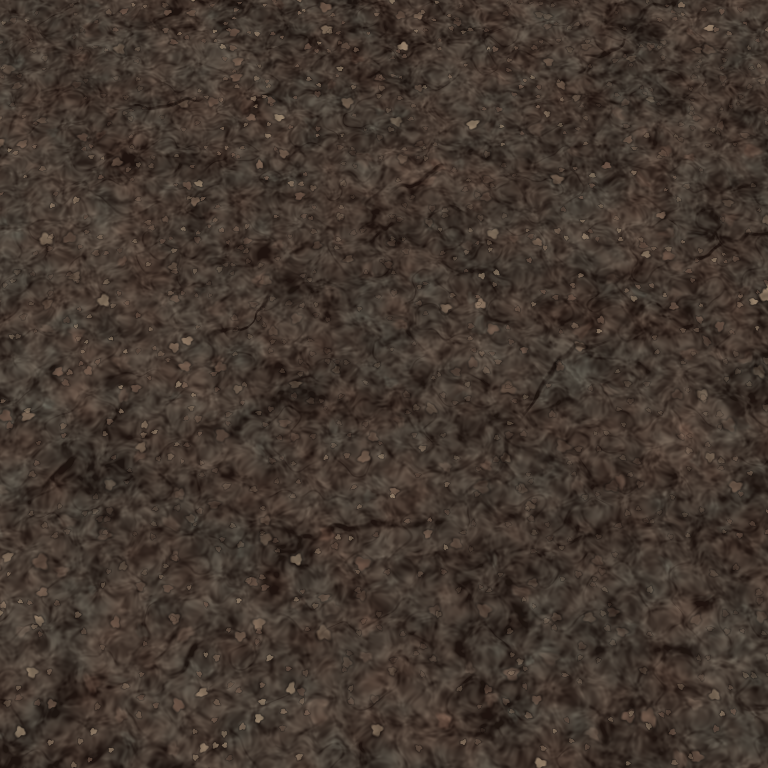
Give the GLSL for this texture, as a three.js fragment shader.

```glsl
// Dark, dry soil seen at a slant: layered warped noise makes the crumbly ground,
// scattered irregular cells add dull clods and pale grit, and a loop of bent,
// tapering strokes cuts the cracks. Features grow toward the bottom edge.
varying vec2 vUv;

float hash(vec2 p) {
  vec3 q = fract(p.xyx * vec3(0.1031, 0.1030, 0.0973));
  q += dot(q, q.yzx + 33.33);
  return fract((q.x + q.y) * q.z);
}

vec2 hash2(vec2 p) {
  return vec2(hash(p), hash(p + 47.3));
}

mat2 rotation(float a) {
  return mat2(cos(a), sin(a), -sin(a), cos(a));
}

// Value noise from 0 to 1
float noise(vec2 p) {
  vec2 i = floor(p), f = fract(p);
  f = f * f * (3.0 - 2.0 * f);
  return mix(mix(hash(i), hash(i + vec2(1.0, 0.0)), f.x),
             mix(hash(i + vec2(0.0, 1.0)), hash(i + vec2(1.0, 1.0)), f.x), f.y);
}

// Noise centred on zero, turned so that its layers do not line up
float grain(vec2 p, float frequency) {
  return noise(rotation(frequency) * p * frequency + frequency) - 0.5;
}

// Scattered stones: x = coverage, y = dark rim, z = random tone
vec3 stones(vec2 p, float density, float softness) {
  vec2 cell = floor(p);
  vec3 result = vec3(0.0);
  for (int y = -1; y <= 1; y++) {
    for (int x = -1; x <= 1; x++) {
      vec2 id = cell + vec2(float(x), float(y));
      vec2 shape = hash2(id + 91.7);
      float present = step(hash(id + 13.1), density);
      vec2 d = rotation(shape.x * 6.28) * (p - id - 0.15 - 0.7 * hash2(id));
      d.x *= 0.7 + 0.5 * shape.y;
      float angle = atan(d.y, d.x);
      float radius = mix(0.14, 0.30, shape.y * shape.x)
        * (1.0 + 0.16 * sin(angle * 3.0 + shape.x * 20.0) + 0.10 * sin(angle * 5.0 + shape.y * 30.0));
      float r = length(d) / radius;
      float cover = present * (1.0 - smoothstep(1.0 - softness, 1.0 + softness, r));
      float rim = present * (1.0 - smoothstep(1.0, 1.7, r));
      if (cover > result.x) result.z = hash(id + 5.9);
      result.xy = max(result.xy, vec2(cover, rim));
    }
  }
  return result;
}

// Broken strokes, mostly rising to the right, more tangled near the bottom
float cracks(vec2 uv) {
  vec2 wobble = vec2(grain(uv, 17.0), grain(uv + 3.0, 19.0)) * 0.035
              + vec2(grain(uv, 61.0), grain(uv + 3.0, 67.0)) * 0.013;
  float dark = 0.0;
  for (int i = 0; i < 11; i++) {
    float n = float(i);
    vec2 h = hash2(vec2(n, 7.0));
    vec2 center = vec2(fract(n * 0.618 + 0.62), (n + 0.5) / 11.0);
    float near = 1.0 - center.y;
    float tilt = 0.38 + (h.x - 0.5) * mix(0.4, 2.6, near * near);
    vec2 q = (uv - center + wobble) * rotation(tilt);
    float along = abs(q.x) / mix(0.05, 0.12, h.y);
    float width = mix(0.0025, 0.0075, near * near) * (0.5 + 1.1 * noise(uv * 34.0 + n));
    float across = abs(q.y + (h.y - 0.5) * 5.0 * q.x * q.x) / width;
    float stroke = (1.0 - smoothstep(0.3, 1.5, across)) * (1.0 - smoothstep(0.6, 1.1, along));
    dark = max(dark, stroke * smoothstep(0.2, 0.5, noise(uv * 27.0 + n * 9.0)));
  }
  return dark;
}

void main() {
  // Mild perspective and a crumbling warp
  vec2 p = vec2(vUv.x - 0.5, vUv.y) / (1.1 - 0.25 * vUv.y) + 4.0;
  float near = 1.0 - vUv.y;
  vec2 warp = vec2(grain(p, 43.0), grain(p + 8.0, 47.0));
  vec2 soil = p + 0.012 * warp;

  // Ground tone, from coarse patches down to fine grains
  float tone = 0.42 + 0.14 * grain(p, 7.0) + 0.26 * grain(soil, 29.0)
    + 0.36 * grain(soil, 73.0) + 0.44 * grain(soil, 139.0) + 0.30 * grain(soil, 233.0);
  tone -= 0.16 * (1.0 - smoothstep(0.0, 0.10, abs(grain(soil, 37.0))));
  float hollow = 0.55 * noise(p * 8.0) + 0.45 * noise(soil * 41.0);
  tone -= 0.30 * smoothstep(0.62, 0.82, hollow);

  // Dull clods, strongest in the foreground
  vec3 clod = stones(soil * 21.0, 0.45, 0.3);
  tone += (clod.x * (0.06 + 0.20 * clod.z) - 0.10 * (clod.y - clod.x)) * mix(0.35, 1.0, near);

  float crack = cracks(vUv);
  tone -= 0.42 * crack;

  // Earth colours with a slight drift between olive and reddish brown
  vec3 color = mix(vec3(0.15, 0.11, 0.09), vec3(0.44, 0.39, 0.34), clamp(tone, -0.12, 1.1));
  float redness = grain(p, 23.0) + 0.5 * grain(p, 59.0) + clod.x * (clod.z - 0.4);
  color *= 1.0 + redness * vec3(0.09, -0.02, -0.05);

  // Pale grit in two sizes, gathered in loose clusters
  float cluster = smoothstep(0.25, 0.65, noise(p * 6.0 + 20.0));
  for (int i = 0; i < 2; i++) {
    float k = float(i);
    vec3 grit = stones((p + 0.003 * warp) * (29.0 + 27.0 * k) + k * 31.0, 0.20 + 0.04 * k, 0.25);
    vec3 pale = mix(vec3(0.40, 0.31, 0.26), vec3(0.64, 0.56, 0.46), grit.z * grit.z);
    pale *= 0.95 + 0.35 * grain(soil, 113.0);
    color *= 1.0 - 0.22 * (grit.y - grit.x);
    color = mix(color, pale, grit.x * mix(0.3, 0.88, cluster) * (1.0 - 0.25 * k) * (1.0 - 0.8 * crack));
  }
  gl_FragColor = vec4(color, 1.0);
}
```
